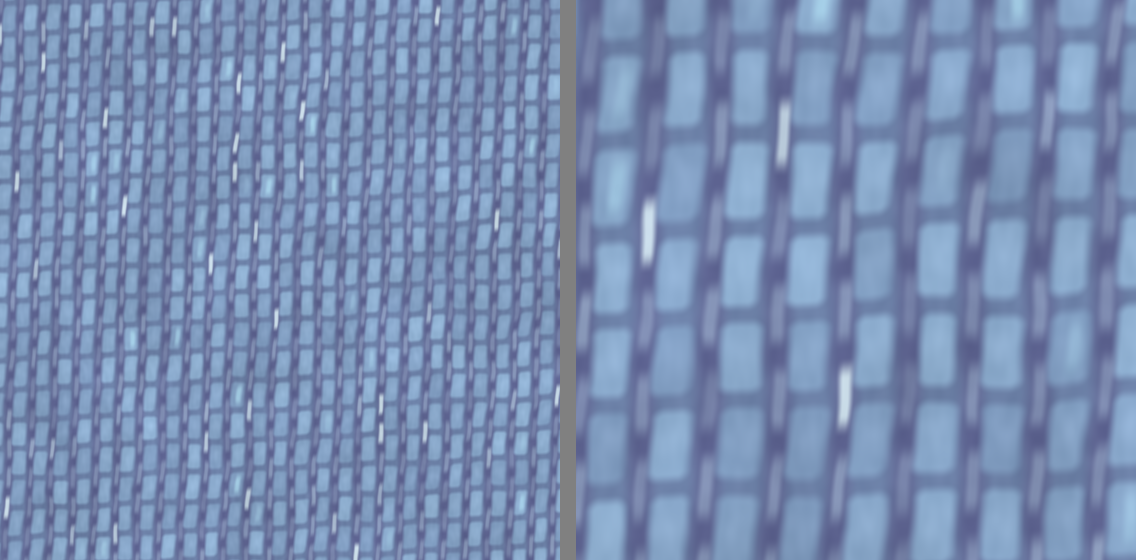
Left, the full canvas; right, a detail of the centre.
Write a three.js fragment shader that draws this texture.

```glsl
// Blue woven cloth: rows of soft upright floats with pale slivers of thread between them.
varying vec2 vUv;

float hash(vec2 p) {
  vec3 q = fract(vec3(p.xyx) * 0.1031);
  q += dot(q, q.yzx + 33.33);
  return fract((q.x + q.y) * q.z);
}

vec2 gradient(vec2 cell) {
  float angle = 6.2832 * hash(cell + 71.0);
  return vec2(cos(angle), sin(angle));
}

// Gradient noise, roughly -0.7 to 0.7
float noise(vec2 p) {
  vec2 i = floor(p), f = fract(p);
  vec2 u = f * f * f * (f * (f * 6.0 - 15.0) + 10.0);
  float a = dot(gradient(i), f);
  float b = dot(gradient(i + vec2(1.0, 0.0)), f - vec2(1.0, 0.0));
  float c = dot(gradient(i + vec2(0.0, 1.0)), f - vec2(0.0, 1.0));
  float d = dot(gradient(i + 1.0), f - 1.0);
  return mix(mix(a, b, u.x), mix(c, d, u.x), u.y);
}

float roundedBox(vec2 p, vec2 halfSize, float radius) {
  vec2 d = abs(p) - halfSize + radius;
  return length(max(d, 0.0)) + min(max(d.x, d.y), 0.0) - radius;
}

void main() {
  // Slightly skewed thread grid with a gentle wobble
  vec2 p = vUv - vec2(0.457, 0.587);
  vec2 grid = vec2(p.x - 0.03 * p.y, p.y - 0.04 * p.x) * vec2(25.6, 18.87);
  grid += 0.13 * vec2(noise(grid * 0.45 + 9.0), noise(grid * 0.4 + 40.0));
  grid.x += 0.05 * noise(grid * 1.7 + 60.0);

  // Seams, darkest beside the middle of each float
  vec2 knot = fract(grid + 0.5) - 0.5;
  vec2 knotId = floor(grid + 0.5);
  float furrow = smoothstep(0.34, 0.04, abs(knot.x));
  float hollow = smoothstep(0.12, 0.46, abs(knot.y));
  vec3 color = mix(vec3(0.42, 0.50, 0.65), vec3(0.39, 0.42, 0.59), furrow);
  color = mix(color, vec3(0.34, 0.36, 0.54), 0.65 * furrow * hollow);

  // Upright floats, leaning a little, each with its own tone
  vec2 floatGrid = grid + vec2(0.06, 0.0);
  vec2 floatId = floor(floatGrid);
  vec2 q = fract(floatGrid) - 0.5;
  q.x -= 0.08 * q.y;
  float tone = hash(floatId + 17.0);
  float width = 0.28 + 0.04 * (hash(floatId + 5.0) - 0.5);
  float body = roundedBox(q * vec2(1.0, 1.36), vec2(width, 0.55), 0.15);
  float cover = smoothstep(0.10, -0.10, body);
  vec3 thread = mix(vec3(0.49, 0.60, 0.74), vec3(0.56, 0.69, 0.82), tone);
  thread += 0.03 * smoothstep(0.35, 0.0, length(q - vec2(0.05, 0.05)));
  color = mix(color, thread, cover);

  // A few floats catch the light along one side
  float shine = smoothstep(0.90, 1.0, hash(floatId + 83.0));
  float streak = smoothstep(0.18, 0.02, abs(q.x - 0.07)) * smoothstep(0.42, 0.12, abs(q.y));
  color = mix(color, vec3(0.67, 0.85, 0.93), 0.75 * shine * streak);

  // Pale slivers in the furrows, half a row out of step
  float chance = hash(knotId + 131.0);
  float glint = smoothstep(0.90, 1.0, chance);
  float sliver = smoothstep(0.15, 0.03, abs(knot.x - 0.06 * knot.y));
  sliver *= smoothstep(0.46, 0.20, abs(knot.y));
  vec3 sliverColor = mix(vec3(0.57, 0.64, 0.76), vec3(0.86, 0.94, 0.96), glint);
  color = mix(color, sliverColor, sliver * (0.35 + 0.5 * chance));

  // Broad fading, mottling and fine fibre grain
  color *= 1.0 + 0.06 * noise(vUv * 5.0 + 3.0) + 0.06 * noise(vUv * 17.0);
  color += 0.022 * noise(vUv * vec2(150.0, 55.0));
  color += 0.015 * noise(vUv * 90.0 + 20.0);
  gl_FragColor = vec4(color, 1.0);
}
```
